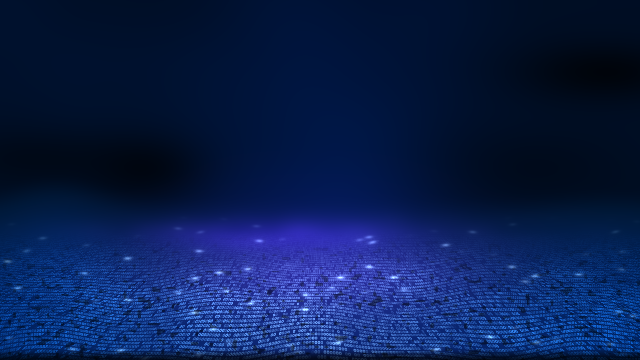
Write a WebGL 2 fragment shader that draws this background.

```glsl
#version 300 es
precision highp float;

uniform vec2 u_resolution;
out vec4 fragColor;

float hash(vec2 p) {
  return fract(sin(dot(p, vec2(127.1, 311.7))) * 43758.5453);
}

float noise(vec2 p) {
  vec2 i = floor(p), f = fract(p);
  f = f * f * (3.0 - 2.0 * f);
  return mix(mix(hash(i), hash(i + vec2(1, 0)), f.x),
             mix(hash(i + vec2(0, 1)), hash(i + 1.0), f.x), f.y);
}

// Soft elliptical falloff around a centre
float glow(vec2 p, vec2 centre, vec2 size) {
  vec2 q = (p - centre) / size;
  return exp(-dot(q, q));
}

vec3 sky(vec2 uv) {
  vec3 col = mix(vec3(0.0, 0.06, 0.15), vec3(0.0, 0.055, 0.145), uv.y);
  col += vec3(0.0, 0.035, 0.13) * glow(uv, vec2(0.51, 0.62), vec2(0.2, 0.5));
  col += vec3(0.01, 0.005, 0.06) * glow(uv, vec2(0.48, 0.42), vec2(0.22, 0.13));
  col += vec3(0.0, 0.01, 0.03) * glow(uv, vec2(0.04, 0.85), vec2(0.2, 0.25));
  // Dark clouds
  col *= 1.0 - 0.6 * glow(uv, vec2(0.23, 0.53), vec2(0.09, 0.09));
  col *= 1.0 - 0.4 * glow(uv, vec2(0.07, 0.56), vec2(0.15, 0.08));
  col *= 1.0 - 0.7 * glow(uv, vec2(0.95, 0.8), vec2(0.13, 0.08));
  col *= 1.0 - 0.35 * glow(uv, vec2(0.83, 0.53), vec2(0.14, 0.12));
  return col * (0.92 + 0.16 * noise(uv * vec2(7.0, 5.0)));
}

// Rows of tiny ring marks receding over a rippled floor
float marks(vec2 p) {
  float ripple = 0.012 * sin(p.x * 8.0 + p.y * 12.0) + 0.006 * sin(p.x * 17.0 - p.y * 11.0);
  float depth = max(0.62 - p.y + ripple, 0.1);
  vec2 cell = vec2((p.x - 0.89) / depth * 72.0, log(depth) * 50.0);
  vec2 id = floor(cell), f = fract(cell) - 0.5;
  float blur = clamp(fwidth(cell.y) * 1.2, 0.05, 0.8);
  float ring = abs(length(f * vec2(0.85, 1.15)) - 0.26) - 0.15;
  float ink = 1.0 - smoothstep(-blur * 0.5, blur * 0.5, ring);
  float gaps = smoothstep(0.08, 0.2, hash(id + 7.0));
  return ink * gaps * (0.5 + 0.7 * hash(id));
}

// Scattered flat glints, searched over neighbouring cells
float glints(vec2 p) {
  vec2 grid = vec2(11.0, 18.0), home = floor(p * grid);
  float sum = 0.0;
  for (int j = -1; j <= 1; j++) {
    for (int i = -1; i <= 1; i++) {
      vec2 id = home + vec2(i, j);
      vec2 centre = (id + vec2(hash(id + 3.0), hash(id + 19.0))) / grid;
      float power = smoothstep(0.35, 0.95, hash(id + 41.0));
      vec2 q = p - centre;
      q.y -= q.x * 0.3 * (hash(id + 5.0) - 0.4);
      sum += power * (glow(q, vec2(0), vec2(0.01, 0.004))
                    + 0.08 * glow(q, vec2(0), vec2(0.02, 0.014)));
    }
  }
  return sum;
}

void main() {
  vec2 uv = gl_FragCoord.xy / u_resolution;
  vec2 p = gl_FragCoord.xy / u_resolution.y;
  vec3 col = sky(uv);

  // Misty horizon with a hump at the left
  float crest = 0.45 + 0.06 * glow(uv, vec2(0.09, 0.5), vec2(0.1, 1.0))
              + 0.02 * glow(uv, vec2(0.95, 0.5), vec2(0.12, 1.0));
  float mist = 1.0 - smoothstep(crest - 0.36, crest + 0.02, uv.y);
  float middle = glow(uv, vec2(0.5, 0.2), vec2(0.3, 0.8));
  vec3 ground = mix(vec3(0.0, 0.18, 0.5), vec3(0.07, 0.2, 0.62), middle);
  col = mix(col, ground, mist * 0.95);
  col += vec3(0.0, 0.03, 0.045) * (1.0 - smoothstep(crest - 0.07, crest + 0.01, uv.y))
       * smoothstep(0.2, 0.4, uv.y) * (1.0 - middle);

  // Violet light behind the floor
  col += vec3(0.17, 0.07, 0.3) * glow(uv, vec2(0.49, 0.24), vec2(0.25, 0.11));
  col += vec3(0.07, 0.01, 0.18) * glow(uv, vec2(0.42, 0.345), vec2(0.18, 0.045));
  col += vec3(0.05, 0.03, 0.1) * noise(p * vec2(12.0, 22.0))
       * glow(uv, vec2(0.48, 0.35), vec2(0.3, 0.05));

  // Lit marks and uneven patches
  float near = 1.0 - smoothstep(0.16, 0.37, uv.y);
  float patches = 0.6 + 0.7 * noise(p * vec2(7.0, 13.0));
  vec3 ink = mix(vec3(0.02, 0.2, 0.38), vec3(0.3, 0.4, 0.42), middle);
  col *= 1.0 - 0.24 * near;
  col += ink * marks(p) * near * patches;

  // Small dark flecks between the rows
  float fleck = smoothstep(0.72, 0.88, noise(p * vec2(75.0, 110.0)));
  col *= 1.0 - 0.45 * fleck * near;

  // Glints fade into the distance
  float reach = 1.0 - smoothstep(0.26, 0.41, uv.y);
  col += vec3(0.55, 0.68, 0.72) * glints(p) * reach * (0.4 + 0.6 * middle);

  // Dark lower edge
  col *= mix(0.25, 1.0, smoothstep(0.0, 0.035, uv.y));
  fragColor = vec4(clamp(col, 0.0, 1.0), 1.0);
}
```
